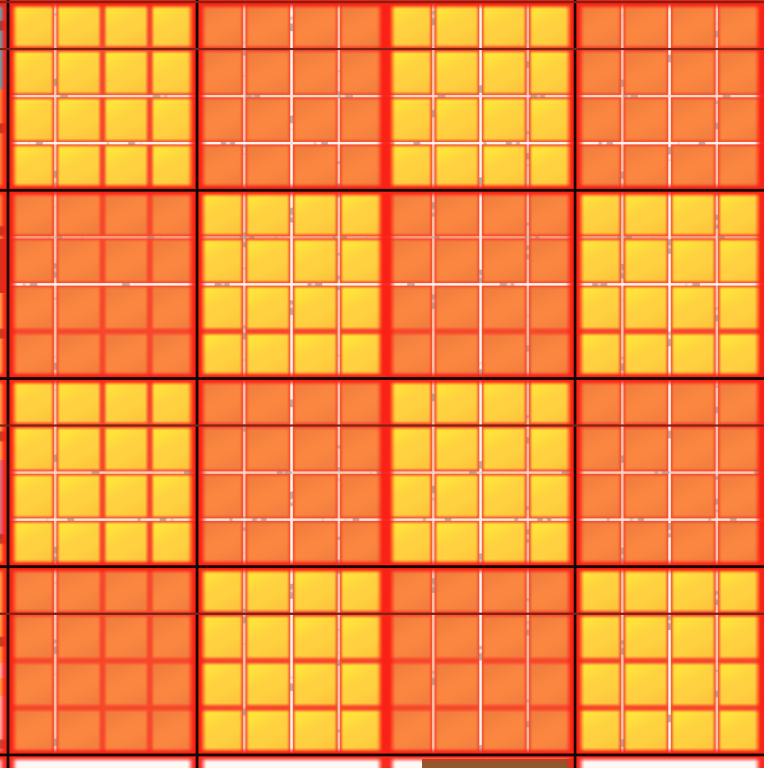
A Shadertoy shader for this pattern:

```glsl
// A 4 x 4 checkerboard of yellow and orange blocks, each split into 4 x 4 glossy tiles.
// Distances to the nearest tile and block seams give red glows, pale grout and black rules;
// layered sines wear the grout, and a banded strip and a pale edge fill the margins.

const vec2 GRID_ORIGIN = vec2(0.0105, 0.0026);   // upper left corner
const vec2 BLOCK_SIZE = vec2(0.2474, 0.2451);
const float TILES = 4.0;

const vec3 YELLOW = vec3(1.0, 0.82, 0.25);
const vec3 ORANGE = vec3(0.98, 0.525, 0.25);
const vec3 GLOW_RED = vec3(0.97, 0.28, 0.17);
const vec3 HOT_RED = vec3(0.98, 0.12, 0.08);
const vec3 GROUT = vec3(0.97, 0.84, 0.76);
const vec3 WORN = vec3(0.62, 0.60, 0.58);
const vec3 DARK_RED = vec3(0.50, 0.13, 0.08);
const vec3 BLACK = vec3(0.07, 0.02, 0.01);

// Seam tone by index: above 0 pale grout, 0 red, below 0 dark, -1 black
const float COLUMN_TONE[17] = float[17](-1.0, 0.75, 0.0, 0.0, -1.0, 0.75, 1.0, 0.75,
    0.0, 0.75, 1.0, 0.7, -0.9, 0.75, 1.0, 0.75, 0.0);
const float ROW_TONE[17] = float[17](-0.6, -0.5, 0.85, 1.0, -1.0, 0.5, 1.0, 0.0,
    -1.0, -0.45, 0.8, 0.9, -1.0, -0.6, 0.0, 0.0, -1.0);

// Colours of the left margin, top to bottom
const vec3 STRIP[7] = vec3[7](vec3(0.25, 0.78, 0.86), vec3(0.96, 0.62, 0.25),
    vec3(0.75, 0.24, 0.14), vec3(0.98, 0.78, 0.32), vec3(0.82, 0.55, 0.66),
    vec3(0.99, 0.78, 0.30), vec3(1.0, 0.84, 0.82));

float stroke(float dist, float halfWidth, float blur) {
    return 1.0 - smoothstep(halfWidth - blur, halfWidth + blur, dist);
}

float wearAlong(float along, float seam) {
    float waves = sin(along * 3.1416 + seam * 2.1) + 0.7 * sin(along * 9.4 + seam * 4.7)
                + 0.5 * sin(along * 26.0 + seam);
    return smoothstep(0.9, 1.5, waves);
}

vec3 tileFace(vec2 local, bool isYellow) {
    float slope = local.x * 0.35 + local.y * 0.65;
    float shine = 1.0 - smoothstep(0.1, 0.5, slope);
    float shade = smoothstep(0.55, 0.95, slope);
    if (isYellow) {
        vec3 face = mix(YELLOW, vec3(1.0, 0.93, 0.22), shine * 0.7);
        return mix(face, vec3(0.98, 0.73, 0.23), shade * 0.6);
    }
    return mix(ORANGE, vec3(0.92, 0.47, 0.24), max(shine, shade) * 0.6);
}

// Pale grout with grey worn dashes
vec3 addGrout(vec3 col, float dist, float tone, float along, float seam, float blur) {
    float pale = max(tone, 0.0);
    vec3 grout = mix(GROUT, vec3(1.0, 0.96, 0.93), smoothstep(0.8, 1.0, pale));
    grout = mix(grout, WORN, 0.75 * wearAlong(along, seam));
    return mix(col, grout, stroke(dist, 0.026, blur) * min(pale * 1.15, 1.0));
}

// Thin dark rule, blacker and wider as the tone falls to -1
vec3 addRule(vec3 col, float dist, float tone, float blur) {
    float depth = max(-tone, 0.0);
    vec3 ink = mix(DARK_RED, BLACK, smoothstep(0.6, 0.9, depth));
    float halfWidth = mix(0.018, 0.03, depth);
    return mix(col, ink, stroke(dist, halfWidth, blur) * smoothstep(0.0, 0.5, depth));
}

vec3 marginColor(vec2 p, vec2 grid) {
    if (grid.x < 0.0) {
        float wobble = 0.25 * sin(p.y * 19.0) + 0.12 * sin(p.y * 53.0);
        int band = int(clamp(p.y * 7.0 + wobble, 0.0, 6.0));
        vec3 strip = STRIP[band];
        float notch = smoothstep(0.93, 0.98, sin(p.y * 47.0));
        return mix(strip, DARK_RED, notch * 0.7);
    }
    float bar = step(0.552, p.x) * step(p.x, 0.754) * step(0.988, p.y);
    return mix(vec3(1.0, 0.97, 0.95), vec3(0.58, 0.34, 0.16), bar);
}

void mainImage(out vec4 fragColor, in vec2 fragCoord) {
    vec2 p = fragCoord / iResolution.xy;
    p.y = 1.0 - p.y;
    vec2 grid = (p - GRID_ORIGIN) / BLOCK_SIZE;
    vec2 tile = grid * TILES;
    vec2 blur = 0.6 * TILES / (BLOCK_SIZE * iResolution.xy);

    // Distance to and tone of the nearest seam on each axis
    vec2 seam = clamp(floor(tile + 0.5), 0.0, 16.0);
    vec2 dist = abs(tile - seam);
    vec2 tone = vec2(COLUMN_TONE[int(seam.x)], ROW_TONE[int(seam.y)]);

    // Distance to the nearest block border
    vec2 border = clamp(floor(grid + 0.5), 0.0, 4.0);
    vec2 edge = abs(grid - border) * TILES;

    bool outside = grid.x < 0.0 || grid.y > 4.0;
    vec3 col;
    if (outside) {
        col = marginColor(p, grid);
    } else {
        vec2 block = floor(grid);
        bool isYellow = mod(block.x + block.y, 2.0) < 0.5;
        col = tileFace(fract(tile), isYellow);
        vec2 glow = 1.0 - smoothstep(vec2(0.01), vec2(0.115), dist);
        col = mix(col, GLOW_RED, 1.0 - (1.0 - glow.x) * (1.0 - glow.y));
        col = addGrout(col, dist.x, tone.x, tile.y, seam.x, blur.x);
        col = addGrout(col, dist.y, tone.y, tile.x, seam.y, blur.y);
    }

    // Hot red glow around blocks, then the dark rules on top
    vec2 heat = 1.0 - smoothstep(vec2(0.05, 0.03), vec2(0.22, 0.17), edge);
    col = mix(col, HOT_RED, 0.95 * (1.0 - (1.0 - heat.x) * (1.0 - heat.y)));
    col = addRule(col, dist.x, tone.x, blur.x);
    col = addRule(col, dist.y, tone.y, blur.y);
    fragColor = vec4(col, 1.0);
}
```
